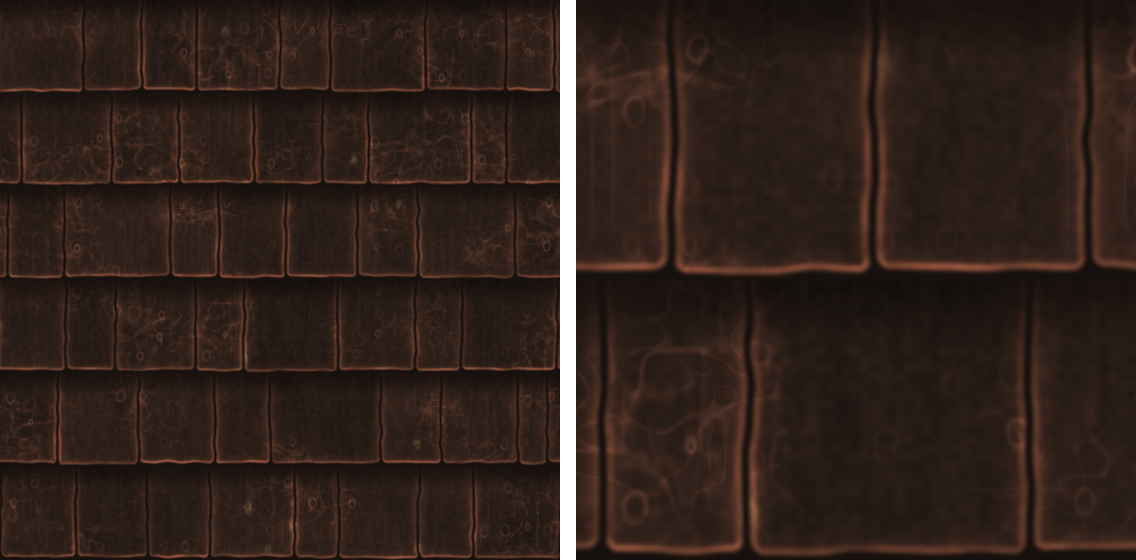
Left, the full canvas; right, a detail of the centre.
Write a WebGL 1 fragment shader that draws this texture.

```glsl
precision highp float;
// Six courses of dark, weathered roof tiles with uneven widths and copper-worn rims.
// Jittered joints bound each rounded tile; periodic value noise supplies grain,
// scratches and wear, and a sparse grid scatters pits and lichen.
uniform vec2 u_resolution;

float hash(vec2 p) {
  vec3 q = fract(p.xyx * vec3(0.1031, 0.1030, 0.0973));
  q += dot(q, q.yzx + 33.33);
  return fract((q.x + q.y) * q.z);
}

// Value noise that wraps over the canvas
float noise(vec2 uv, vec2 period) {
  vec2 p = uv * period;
  vec2 i = floor(p);
  vec2 f = fract(p);
  f = f * f * (3.0 - 2.0 * f);
  vec2 a = mod(i, period);
  vec2 b = mod(i + 1.0, period);
  return mix(mix(hash(a), hash(vec2(b.x, a.y)), f.x),
             mix(hash(vec2(a.x, b.y)), hash(b), f.x), f.y);
}

// Soft line profile
float stroke(float d, float width) {
  return exp(-d * d / (width * width));
}

float jointX(float i, float row) {
  return (i + 0.66 * (hash(vec2(mod(i, 8.0) + 3.0, row + 20.0)) - 0.5)) / 8.0;
}

// Contours of warped noise read as fine curling scratches
float scratches(vec2 uv, vec2 period) {
  vec2 warp = vec2(noise(uv, vec2(31.0)), noise(uv + 0.37, vec2(27.0))) - 0.5;
  return stroke(noise(uv + warp * 0.03, period) - 0.52, 0.075);
}

void main() {
  vec2 uv = gl_FragCoord.xy / u_resolution;

  // Course and tile
  float row = floor(uv.y * 6.0);
  float y = fract(uv.y * 6.0) / 6.0;
  float x = uv.x - hash(vec2(row, 71.0)) / 8.0;
  x += 0.004 * (noise(uv, vec2(16.0, 48.0)) - 0.5);
  float tile = floor(x * 8.0 + 0.5);
  if (x < jointX(tile, row)) tile -= 1.0;
  float left = x - jointX(tile, row);
  float right = jointX(tile + 1.0, row) - x;
  float side = step(right, left);
  vec2 id = vec2(mod(tile, 8.0), row);

  // Depth inside the tile, with rounded lower corners
  float lip = 0.002 + 0.004 * hash(id + 9.0) + 0.003 * (noise(uv, vec2(40.0, 6.0)) - 0.5);
  vec2 q = 0.009 - vec2(min(left, right) - 0.001, y - lip);
  float depth = 0.009 - length(max(q, 0.0)) - min(max(q.x, q.y), 0.0);
  float body = smoothstep(-0.001, 0.003, depth);
  float shade = smoothstep(0.0, 0.045, 1.0 / 6.0 - y);

  // Grain, vertical streaks and tone of each tile
  float grain = noise(uv, vec2(190.0));
  float streak = noise(uv, vec2(170.0, 22.0));
  float cloud = noise(uv, vec2(14.0, 18.0));
  float tone = 0.34 * grain + 0.28 * streak + 0.26 * cloud + 0.28 * hash(id + 41.0) - 0.13;
  vec3 color = mix(vec3(0.115, 0.085, 0.068), vec3(0.215, 0.145, 0.115), tone);

  // Curling scratches gathered in worn patches
  float patches = smoothstep(0.35, 0.8, noise(uv + 0.13, vec2(11.0, 13.0)));
  float curls = scratches(uv, vec2(38.0, 46.0)) + 0.7 * scratches(uv + 0.21, vec2(72.0, 60.0));
  float wear = curls * (0.12 + 0.75 * patches) * (0.35 + 0.65 * grain);
  float crack = stroke(noise(uv, vec2(60.0, 9.0)) - 0.5, 0.05);
  wear += 0.3 * crack * smoothstep(0.5, 0.85, cloud);
  color += vec3(0.125, 0.068, 0.052) * wear * mix(0.25, 1.0, shade);

  // Pits, and a few pale lichen spots
  vec2 cell = floor(uv * 26.0);
  vec2 center = 0.35 + 0.3 * vec2(hash(cell + 5.0), hash(cell + 57.0));
  float radius = length((fract(uv * 26.0) - center) * vec2(1.35, 0.95));
  radius += 0.1 * (noise(uv, vec2(90.0)) - 0.5);
  float pick = hash(cell + 113.0);
  float ring = stroke(radius - 0.11 - 0.13 * hash(cell + 31.0), 0.055);
  color += vec3(0.14, 0.08, 0.06) * ring * step(0.68, pick) * (0.2 + 0.8 * patches) * shade;
  float lichen = stroke(radius, 0.22) * step(0.985, pick) * (0.3 + 0.7 * grain);
  color += vec3(0.17, 0.17, 0.10) * lichen * shade;

  // Overhang shadow and dark gaps
  color *= mix(0.62, 1.0, shade);
  color = mix(vec3(0.085, 0.064, 0.054), color, body);

  // Worn copper rims: steady along the lip, varied and fading up the sides
  float rim = stroke(depth - 0.0035, 0.0026);
  float jointWear = hash(vec2(mod(tile + side, 8.0) + 17.0, row + 83.0));
  float sideWear = (0.1 + 0.85 * jointWear) * mix(0.55, 1.0, hash(id + side * 29.0));
  sideWear *= mix(1.0, 0.4, smoothstep(0.03, 0.16, y)) * (0.45 + 0.8 * noise(uv, vec2(24.0, 50.0)));
  float lipWear = (0.5 + 0.5 * hash(id + 67.0)) * (0.45 + 0.75 * noise(uv, vec2(44.0, 12.0)));
  float onLip = smoothstep(-0.003, 0.005, q.y);
  color += vec3(0.34, 0.175, 0.12) * rim * mix(sideWear, lipWear, onLip) * mix(0.4, 1.0, shade);
  color += vec3(0.05, 0.025, 0.018) * stroke(depth - 0.004, 0.009) * body * shade;

  gl_FragColor = vec4(color, 1.0);
}
```
